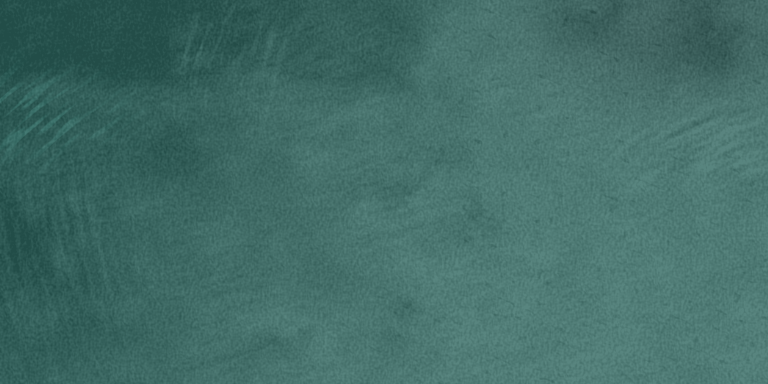
A Shadertoy shader for this texture:

```glsl
vec2 latticeGradient(vec2 cell) {
    vec3 q = fract(cell.xyx * vec3(0.1031, 0.1030, 0.0973));
    q += dot(q, q.yzx + 33.33);
    float angle = 6.2832 * fract((q.x + q.y) * q.z);
    return vec2(cos(angle), sin(angle));
}

float gradientNoise(vec2 p) {
    vec2 i = floor(p), f = p - i;
    vec2 u = f * f * f * (f * (f * 6.0 - 15.0) + 10.0);
    vec2 e = vec2(1.0, 0.0);
    float bottom = mix(dot(latticeGradient(i), f),
                       dot(latticeGradient(i + e), f - e), u.x);
    float top = mix(dot(latticeGradient(i + e.yx), f - e.yx),
                    dot(latticeGradient(i + 1.0), f - 1.0), u.x);
    return 1.4 * mix(bottom, top, u.y);
}

float fbm(vec2 p) {
    float sum = 0.0, amplitude = 0.5;
    for (int i = 0; i < 5; i++) {
        sum += amplitude * gradientNoise(p);
        p = mat2(1.6, 1.2, -1.2, 1.6) * p + 7.3;
        amplitude *= 0.6;
    }
    return sum;
}

float blot(vec2 p, vec2 center, vec2 radius) {
    vec2 d = (p - center) / radius;
    return exp(-dot(d, d));
}

// Thin curved bristle marks around a center, running along the given angle
float brushMarks(vec2 p, vec2 center, float angle, float bend) {
    vec2 along = vec2(cos(angle), sin(angle));
    vec2 d = p - center;
    vec2 q = vec2(dot(d, along), dot(d, vec2(-along.y, along.x)));
    q.y += bend * q.x * q.x + 0.006 * gradientNoise(p * 9.0);
    return gradientNoise(q * vec2(7.0, 50.0) + 17.0)
         + 0.7 * gradientNoise(q * vec2(12.0, 100.0) + 41.0);
}

void mainImage(out vec4 fragColor, in vec2 fragCoord) {
    vec2 p = fragCoord / iResolution.y;
    p.x *= 2.0 * iResolution.y / iResolution.x;

    float clouds = fbm(p * 3.0 + 2.0);
    float mottle = fbm(p * 9.0 + 11.0);
    vec2 warped = p + 0.1 * vec2(clouds, fbm(p * 4.0 + 23.0)) + 0.07 * mottle;

    // Broad light from the dark left to the pale lower right
    float tone = mix(0.32, 0.98, smoothstep(-0.1, 1.5, warped.x + 0.5 * (0.5 - warped.y)));
    tone += 0.14 * clouds + 0.17 * mottle;

    // Dark washes along the top and left edges
    tone -= 0.33 * smoothstep(0.74, 0.84, warped.y + 0.05 * p.x - 0.02)
                 * smoothstep(1.16, 0.98, warped.x);
    tone -= 0.28 * smoothstep(0.58, 0.95, warped.y) * smoothstep(1.2, 1.6, warped.x);
    tone -= 0.3 * blot(warped, vec2(1.53, 0.94), vec2(0.12, 0.09));
    tone -= 0.42 * blot(warped, vec2(1.84, 0.9), vec2(0.13, 0.15));
    tone -= 0.22 * blot(warped, vec2(0.0, 0.4), vec2(0.15, 0.35));
    tone -= 0.15 * blot(warped, vec2(0.38, 0.62), vec2(0.16, 0.1));

    // Small faint stains
    float stains = blot(warped, vec2(1.05, 0.52), vec2(0.06, 0.04))
                 + blot(warped, vec2(1.22, 0.42), vec2(0.07, 0.05))
                 + blot(warped, vec2(1.02, 0.15), vec2(0.07, 0.06))
                 + blot(warped, vec2(0.72, 0.07), vec2(0.09, 0.04));
    tone -= stains * (0.2 - 0.35 * mottle);

    // Brushed areas: left sweep, lower left, dry upper patch, right sweep
    float leftMarks = brushMarks(p, vec2(0.06, 0.69), 0.72, 0.4);
    float paleStrokes = blot(p, vec2(0.06, 0.7), vec2(0.24, 0.11))
                      * smoothstep(0.0, 0.7, leftMarks);
    tone += 0.5 * paleStrokes;
    tone += 0.2 * brushMarks(p, vec2(0.12, 0.38), 1.75, 0.3)
                * blot(p, vec2(0.12, 0.38), vec2(0.3, 0.35));
    tone += 0.4 * max(brushMarks(p, vec2(0.6, 0.87), 1.25, 0.4) + mottle, 0.0)
                * blot(warped, vec2(0.62, 0.87), vec2(0.2, 0.14));
    tone += 0.3 * brushMarks(p, vec2(1.85, 0.6), 0.45, 0.5)
                * blot(warped, vec2(1.82, 0.6), vec2(0.24, 0.09));
    tone += 0.1 * brushMarks(p, vec2(1.0, 0.5), 0.3, 0.0) * smoothstep(-0.2, 0.2, clouds);

    // Sparse short dents in the plaster
    float dents = gradientNoise(mat2(0.92, 0.39, -0.39, 0.92) * p * vec2(36.0, 68.0));
    tone -= 0.22 * smoothstep(0.42, 0.75, dents) * smoothstep(0.5, 1.3, p.x);

    // Fine paper fibre
    float fibre = gradientNoise(p * vec2(157.0, 83.0) + 2.0 * mottle)
                + 0.9 * gradientNoise(p * vec2(139.0, 151.0) + 31.3);
    tone += 0.21 * fibre;
    tone = 0.6 + 1.12 * (tone - 0.63);

    vec3 deepTeal = vec3(0.165, 0.325, 0.305);
    vec3 paleTeal = vec3(0.315, 0.488, 0.465);
    vec3 color = mix(deepTeal, paleTeal, clamp(tone, -0.15, 1.2));

    // Greener on the left, greyer on the upper right
    color += vec3(-0.008, 0.003, 0.003) * smoothstep(0.9, 0.0, p.x);
    color += vec3(-0.02, 0.015, 0.01) * paleStrokes;
    color += vec3(0.02, -0.008, 0.0) * blot(p, vec2(1.75, 0.95), vec2(0.4, 0.25));
    fragColor = vec4(color, 1.0);
}
```
